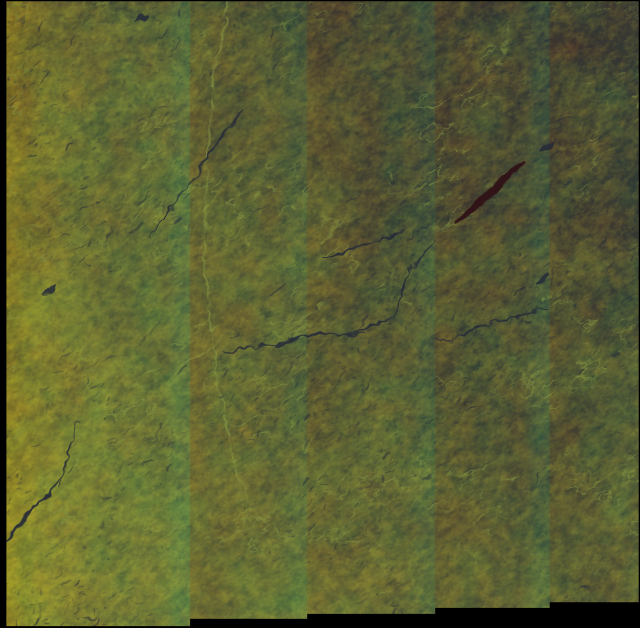
A Shadertoy shader for this texture:

```glsl
// Satellite mosaic of olive-green terrain in five vertical swaths on black.
// Layered value noise gives soil and grain; jittered tapered streaks give lakes,
// rivers and scattered dark dashes; ridged noise gives the pale veins.

const vec3 DARK_OLIVE = vec3(0.265, 0.272, 0.195);
const vec3 PALE_OLIVE = vec3(0.505, 0.555, 0.215);
const vec3 WATER = vec3(0.14, 0.16, 0.22);
const vec3 RED_WATER = vec3(0.19, 0.08, 0.09);
const vec3 VEIN = vec3(0.54, 0.61, 0.26);

// Swath limits, lower ends and strength of the tint at the right seam
const float SEAMS[6] = float[6](0.01, 0.297, 0.48, 0.68, 0.859, 0.998);
const float FLOORS[5] = float[5](0.003, 0.0146, 0.0225, 0.032, 0.041);
const float TINTS[5] = float[5](1.0, 0.4, 0.6, 0.8, 0.0);

// River reaches (start, end) with half widths; centres of small lakes
const vec4 REACHES[10] = vec4[10](
  vec4(0.505, 0.589, 0.632, 0.631), vec4(0.677, 0.615, 0.641, 0.565),
  vec4(0.641, 0.572, 0.612, 0.496), vec4(0.616, 0.5, 0.55, 0.47),
  vec4(0.57, 0.474, 0.349, 0.438), vec4(0.38, 0.828, 0.306, 0.719),
  vec4(0.312, 0.726, 0.235, 0.622), vec4(0.005, 0.135, 0.096, 0.245),
  vec4(0.09, 0.228, 0.124, 0.33), vec4(0.684, 0.456, 0.856, 0.512));
const float WIDTHS[10] = float[10](0.0022, 0.0012, 0.0016, 0.0016, 0.0015,
  0.0018, 0.001, 0.0028, 0.0011, 0.0015);
const vec2 LAKES[5] = vec2[5](vec2(0.223, 0.975), vec2(0.856, 0.768),
  vec2(0.848, 0.555), vec2(0.078, 0.54), vec2(0.44, 0.452));

float hash(vec2 p) {
  vec3 q = fract(p.xyx * vec3(0.1031, 0.1030, 0.0973));
  q += dot(q, q.yzx + 33.33);
  return fract((q.x + q.y) * q.z);
}

float noise(vec2 p) {
  vec2 i = floor(p), f = fract(p);
  f = f * f * (3.0 - 2.0 * f);
  return mix(mix(hash(i), hash(i + vec2(1, 0)), f.x),
             mix(hash(i + vec2(0, 1)), hash(i + vec2(1, 1)), f.x), f.y);
}

float fbm(vec2 p) {
  float sum = 0.0, amp = 0.533;
  for (int k = 0; k < 4; k++) {
    sum += amp * noise(p);
    p = mat2(0.8, 0.6, -0.6, 0.8) * p * 2.03 + 17.3;
    amp *= 0.5;
  }
  return sum;
}

// Coverage of a segment that thins towards both ends
float streak(vec2 p, vec2 a, vec2 b, float width, float soft) {
  vec2 d = b - a;
  float h = clamp(dot(p - a, d) / dot(d, d), 0.0, 1.0);
  float r = width * (0.35 + 2.6 * h * (1.0 - h));
  return 1.0 - smoothstep(r - soft, r + soft, length(p - a - d * h));
}

// Scattered short streaks, mostly running to the upper right
float dashes(vec2 p, float cells, float density, float width, float soft) {
  float cover = 0.0;
  for (int k = 0; k < 9; k++) {
    vec2 id = floor(p * cells) + vec2(k % 3 - 1, k / 3 - 1);
    if (hash(id + cells) > density) continue;
    vec2 mid = (id + vec2(hash(id + 5.1), hash(id + 9.7))) / cells;
    float angle = 0.2 + hash(id + 23.4);
    vec2 arm = vec2(cos(angle), sin(angle)) * mix(0.08, 0.4, hash(id + 31.8)) / cells;
    float w = width * mix(0.4, 1.4, hash(id + 47.2));
    cover = max(cover, streak(p, mid - arm, mid + arm, w, soft) * mix(0.35, 1.0, hash(id + 61.5)));
  }
  return cover;
}

void mainImage(out vec4 fragColor, in vec2 fragCoord) {
  vec2 p = fragCoord / iResolution.xy;
  float aa = 0.7 / iResolution.y, soft = max(0.0016, aa);

  // Swaths: position across, seam tint and visible area
  float across = 0.0, band = 0.0, land = 0.0;
  for (int k = 0; k < 5; k++) {
    float l = SEAMS[k], r = SEAMS[k + 1];
    float inside = smoothstep(l - aa, l + aa, p.x) - smoothstep(r - aa, r + aa, p.x);
    across += inside * (p.x - l) / (r - l);
    band += inside * TINTS[k] * smoothstep(r - 0.045, r - 0.015, p.x);
    land += inside * smoothstep(FLOORS[k] - aa, FLOORS[k] + aa, p.y);
  }
  land *= 1.0 - smoothstep(0.998 - aa, 0.998 + aa, p.y);

  // Light falls to the right and upwards; soil and grain vary it
  vec2 along = mat2(0.825, -0.565, 0.565, 0.825) * p;
  float patches = fbm(p * 26.0 + 40.0) - 0.5;
  float grain = fbm(along * vec2(75, 105)) - 0.5;
  float speckle = noise(along * vec2(210, 270)) - 0.5;
  float light = 0.84 * exp(-1.7 * p.x) + 0.42 * (0.5 - p.y) + 0.03;
  light += 0.42 * (fbm(p * 12.0) - 0.5) + 0.72 * grain + 0.22 * speckle + 0.08 * band;
  vec3 color = mix(DARK_OLIVE, PALE_OLIVE, clamp(light, -0.2, 1.25));

  // Brown at the left of each swath, green-blue at the right
  color += mix(vec3(0.017, -0.011, -0.012), vec3(-0.012, 0.004, 0.007), across);
  color += band * vec3(-0.028, 0.012, 0.026);
  color += (patches + 0.6 * grain) * vec3(0.075, -0.05, -0.03);
  color += exp(-p.x * 18.0) * vec3(0.06, -0.015, -0.07);

  // Pale broken veins and one long curved lineament
  vec2 warp = vec2(fbm(p * 28.0), fbm(p * 28.0 + 70.0)) - 0.5;
  vec2 jitter = vec2(noise(p * 110.0), noise(p * 110.0 + 30.0)) - 0.5;
  vec2 q = p + 0.018 * warp + 0.006 * jitter;
  float broken = mix(0.35, 1.0, smoothstep(0.3, 0.7, noise(p * 90.0 + 12.0)));
  float ridge = 1.0 - abs(2.0 * fbm(along * vec2(26, 52)) - 1.0);
  float vein = 0.5 * smoothstep(0.9, 1.0, ridge) * smoothstep(0.45, 0.68, fbm(p * 13.0 + 8.0));
  float arc = (q.x - 0.32 - 0.32 * (q.y - 0.65) * (q.y - 0.65)) / 0.0018;
  vein += 0.6 * exp(-arc * arc) * smoothstep(0.1, 0.3, p.y);
  color = mix(color, VEIN, min(vein * broken, 0.6));

  // Dark dashes, rivers, small lakes and the red lake
  float cluster = smoothstep(0.38, 0.62, fbm(p * 8.0 + 90.0));
  float water = 0.7 * broken * dashes(q, 16.0, 0.2, 0.0018, soft);
  water = max(water, 0.65 * cluster * dashes(q, 38.0, 0.45, 0.0014, soft));
  water = max(water, 0.5 * cluster * dashes(q, 75.0, 0.5, 0.0012, soft));
  for (int k = 0; k < 10; k++) {
    float w = WIDTHS[k] * mix(0.2, 1.8, noise(p * 70.0 + float(k)));
    water = max(water, 0.9 * streak(q, REACHES[k].xy, REACHES[k].zw, w, soft));
  }
  vec2 arm = vec2(0.01, 0.005);
  for (int k = 0; k < 5; k++)
    water = max(water, 0.85 * streak(q, LAKES[k] - arm, LAKES[k] + arm, 0.0042, soft));
  color = mix(color, WATER, water);
  float red = streak(p + 0.5 * (q - p), vec2(0.714, 0.645), vec2(0.818, 0.741), 0.0065, soft);
  color = mix(color, RED_WATER, red);

  fragColor = vec4(clamp(color, 0.0, 1.0) * land, 1.0);
}
```
